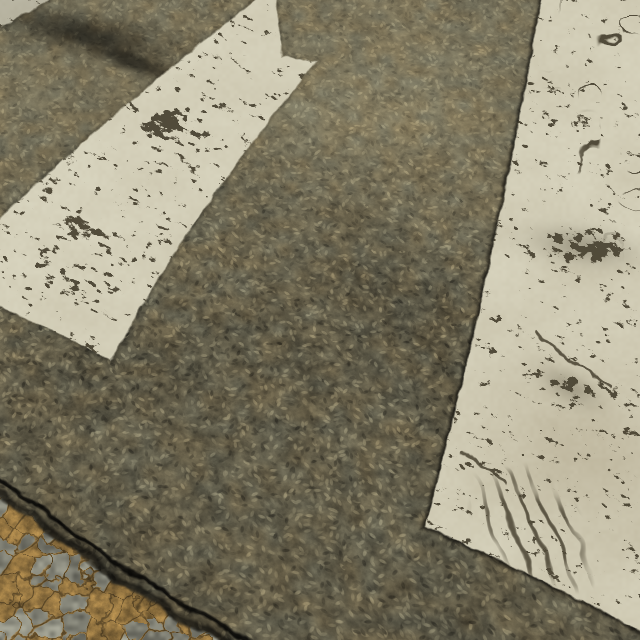
This texture is drawn by a WebGL 2 fragment shader. Its source:

```glsl
#version 300 es
precision highp float;
// Worn zebra crossing: two painted bars on speckled asphalt, with a cracked gravel verge.
#define PAINT vec3(.845, .83, .745)
#define DIRTY_PAINT vec3(.72, .685, .585)
#define CRACK_INK vec3(.25, .225, .16)
#define TAR_TINT vec3(1.06, 1., .79)
#define SAND vec3(.57, .45, .25)
#define STONE vec3(.54, .54, .49)
#define GRAIN_SCALE 88.
#define GRAIN_CONTRAST .34
#define GRAVEL_SCALE 33.

uniform vec2 u_resolution;
out vec4 fragColor;

float hash(vec2 p) {
  vec3 q = fract(p.xyx * .1031);
  q += dot(q, q.yzx + 33.33);
  return fract((q.x + q.y) * q.z);
}

float noise(vec2 p) {
  vec2 i = floor(p), f = fract(p);
  f = f * f * (3. - 2. * f);
  return mix(mix(hash(i), hash(i + vec2(1, 0)), f.x),
             mix(hash(i + vec2(0, 1)), hash(i + vec2(1, 1)), f.x), f.y);
}

float fbm(vec2 p) {
  float sum = 0., amp = .5;
  for (int i = 0; i < 4; i++) {
    sum += amp * noise(p);
    p = mat2(1.6, 1.2, -1.2, 1.6) * p + 7.3;
    amp *= .5;
  }
  return sum / .9375;
}

mat2 rotation(float a) { return mat2(cos(a), sin(a), -sin(a), cos(a)); }

// Soft elliptical patch
float patchAt(vec2 p, vec2 centre, vec2 radius, float angle) {
  vec2 d = rotation(-angle) * (p - centre) / radius;
  return exp(-dot(d, d));
}

float segmentDistance(vec2 p, vec2 a, vec2 b) {
  vec2 ab = b - a;
  return length(p - a - ab * clamp(dot(p - a, ab) / dot(ab, ab), 0., 1.));
}

// Tone of overlapping, randomly turned stone chips
float chips(vec2 q) {
  float tone = .4;
  for (int j = -1; j <= 1; j++)
    for (int i = -1; i <= 1; i++) {
      vec2 cell = floor(q) + vec2(i, j);
      vec2 d = q - cell - vec2(hash(cell), hash(cell + 19.7));
      d = rotation(6.283 * hash(cell + 7.1)) * d * vec2(1., 2.1);
      tone = mix(tone, hash(cell + 31.3), smoothstep(.72, .3, length(d)));
    }
  return tone;
}

// Rounded pebbles: x = gap between cells, y = pebble id
vec2 pebbles(vec2 q) {
  float near = 9., next = 9., id = 0.;
  for (int j = -1; j <= 1; j++)
    for (int i = -1; i <= 1; i++) {
      vec2 cell = floor(q) + vec2(i, j);
      float d = length(q - cell - vec2(hash(cell + 3.), hash(cell + 57.)));
      if (d < near) { next = near; near = d; id = hash(cell + 11.); }
      else next = min(next, d);
    }
  return vec2(next - near, id);
}

vec3 asphalt(vec2 p) {
  vec2 q = p * mix(1., 1.35, p.y) * GRAIN_SCALE;
  float base = .365 + .075 * smoothstep(.4, .85, p.y) + .06 * (fbm(p * 7.) - .5);
  base += .04 * patchAt(p, vec2(.58, .82), vec2(.17, .14), 0.);
  base -= .045 * patchAt(p, vec2(.62, .53), vec2(.16, .08), -.4);
  float grain = .7 * (chips(q) - .45) + .75 * (fbm(q * .8) - .5);
  grain *= mix(1., .68, smoothstep(.5, .9, p.y));
  vec3 tint = TAR_TINT + vec3(.07, 0., -.07) * (noise(q * .4) - .5);
  vec3 col = (base + GRAIN_CONTRAST * grain) * tint;
  float shadow = patchAt(p, vec2(.13, .948), vec2(.115, .026), -.2)
               + patchAt(p, vec2(.215, .9), vec2(.055, .014), -.35);
  return col * (1. - .55 * min(shadow, 1.));
}

vec3 paint(vec2 p) {
  float right = step(.6, p.x);
  float dirt = .45 * fbm(p * vec2(9., 14.)) - .1 + .12 * (noise(p * 160.) - .5);
  dirt += right * (.1 + .45 * patchAt(p, vec2(.93, .27), vec2(.17, .1), -.4));
  vec3 col = mix(PAINT, DIRTY_PAINT, clamp(dirt, 0., 1.));
  // Scuffs that let the road show through
  float wear = patchAt(p, vec2(.265, .8), vec2(.055, .03), -.2)
             + .85 * patchAt(p, vec2(.13, .64), vec2(.06, .022), -.35)
             + .5 * patchAt(p, vec2(.06, .575), vec2(.07, .025), -.3)
             + 1.2 * patchAt(p, vec2(.91, .615), vec2(.07, .025), -.15)
             + patchAt(p, vec2(.89, .395), vec2(.045, .02), -.5);
  float grit = fbm(rotation(.4) * p * vec2(75., 130.));
  float ink = smoothstep(.69, .81, grit + .27 * wear) + .25 * wear * right;
  // Branching cracks
  vec2 warp = p + .018 * vec2(fbm(p * 35.), fbm(p * 35. + 40.));
  float ridge = abs(noise(warp * vec2(30., 36.)) - .5);
  float zone = smoothstep(.84, .94, p.x) * smoothstep(.58, .78, p.y);
  ink += zone * smoothstep(.055, .015, ridge) * smoothstep(.42, .58, noise(p * 24. + 5.));
  float scratch = min(segmentDistance(warp, vec2(.845, .489), vec2(.96, .404)),
                      segmentDistance(warp, vec2(.73, .306), vec2(.8, .254)));
  ink += .8 * smoothstep(.0035, .001, scratch);
  // Rippled film near the lower corner
  float wave = sin(dot(p, vec2(.9, .4)) * 235. + 7. * fbm(p * 13.));
  float ripple = patchAt(p, vec2(.835, .17), vec2(.11, .065), -.75);
  ink += .8 * smoothstep(.55, 1., wave) * smoothstep(.25, .7, ripple + .3 * (noise(p * 35.) - .5));
  return mix(col, CRACK_INK, clamp(ink, 0., .88));
}

// Bars: negative inside
float leftBar(vec2 p) {
  float t = p.y - .4375;
  float d = max((p.y - .66 - .93 * p.x + .2 * p.x * p.x) * .74, (p.x - .173 - .55 * t - .3 * t * t) * .82);
  d = max(d, (.521 - .42 * p.x - .4 * p.x * p.x - p.y) * .9);
  float notch = min(p.x - .432 - .1 * (1. - p.y), p.y - .911 + .12 * (p.x - .44));
  return max(d, notch);
}

float rightBar(vec2 p) {
  float t = p.y - .177, s = p.x - .664;
  return max((.664 + .27 * t - .06 * t * t - p.x) * .97, (.177 - .43 * s - .17 * s * s - p.y) * .9);
}

void main() {
  vec2 p = gl_FragCoord.xy / u_resolution;
  float soft = max(.0018, 1. / u_resolution.y);
  vec3 col = asphalt(p);
  // Painted bars with a ragged, shaded rim
  float ragged = .007 * (fbm(p * 60.) - .5);
  float right = rightBar(p) + ragged;
  float corner = (.957 + .56 * p.x - p.y) * .87 + ragged;
  float bar = min(min(leftBar(p) + ragged, right), corner);
  col *= 1. - .42 * smoothstep(.009, .001, right) - .15 * smoothstep(.007, .001, bar);
  vec3 film = paint(p) * (corner < .005 ? .86 : 1.);
  col = mix(col, film, smoothstep(soft, -soft, bar));
  // Gravel verge and the split along the road edge
  float verge = (p.y - .25 + .75 * p.x - .3 * p.x * p.x) * .82 + .025 * (fbm(p * 22.) - .5);
  vec2 pebble = pebbles(p * GRAVEL_SCALE + 1.2 * fbm(p * 40.));
  vec3 sand = SAND * (.6 + .8 * fbm(p * 90.));
  vec3 stone = STONE * (.6 + .5 * pebble.y + .35 * (noise(p * 110.) - .5));
  float sandy = patchAt(p, vec2(.215, .06), vec2(.04, .025), -.4);
  float stony = smoothstep(.05, .16, pebble.x) * step(.36 + sandy, pebble.y);
  vec3 gravel = mix(sand * mix(.65, 1., smoothstep(0., .12, pebble.x)), stone, stony);
  col = mix(col, gravel, smoothstep(-.019, -.026, verge));
  float split = smoothstep(.006, .001, abs(verge)) + .65 * smoothstep(.009, .002, abs(verge + .018));
  col *= 1. - .72 * min(split, 1.) - .2 * smoothstep(.022, 0., abs(verge + .01));
  fragColor = vec4(clamp(col, 0., 1.), 1.);
}
```
